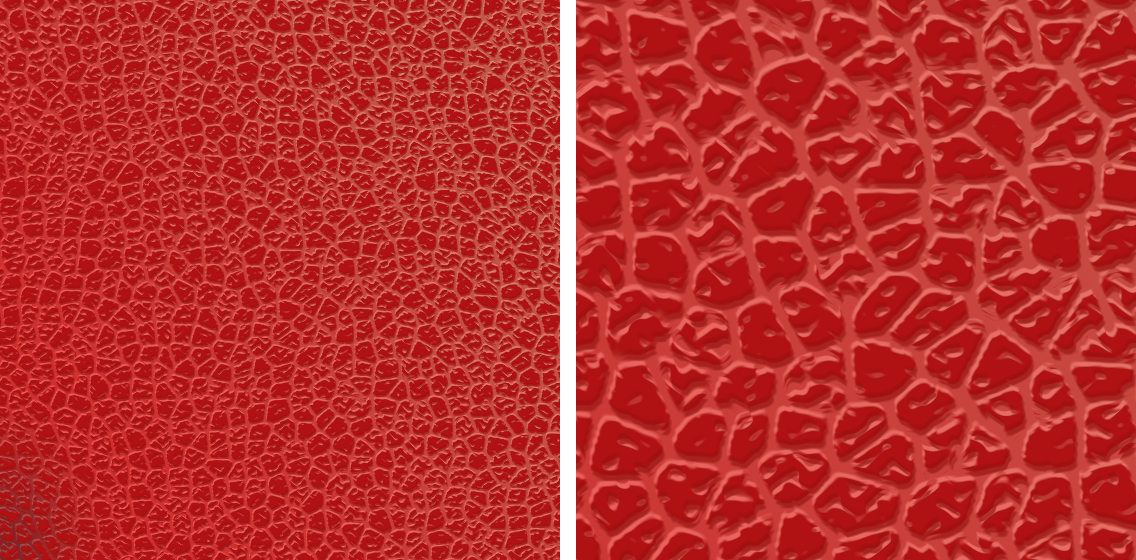
Left: the whole. Right: its middle third, enlarged.
This texture is drawn by a Shadertoy shader. Its source:

```glsl
// Embossed red leather: rounded Voronoi pebbles in loose wavy rows, each broken
// by wavy streaks of layered sines. The relief is lit from above by comparing
// the pebble mask with copies of it shifted along the light direction.

vec2 hash2(vec2 p) {
    vec3 q = fract(p.xyx * vec3(0.1031, 0.1030, 0.0973));
    q += dot(q, q.yzx + 33.33);
    return fract((q.xx + q.yz) * q.zy);
}

vec2 cellCenter(vec2 cell) {
    return cell + 0.5 + 0.78 * (hash2(cell + 71.0) - 0.5);
}

// Sine streaks inside one pebble; negative where the ground shows through.
float streaks(vec2 q, vec2 cell) {
    vec2 a = 6.283 * hash2(cell + 137.0);
    vec2 b = 6.283 * hash2(cell + 211.0);
    q += 0.07 * sin(q.yx * vec2(11.0, 9.0) + a);
    float v = sin(14.0 * q.y + 1.8 * sin(5.0 * q.x + a.x) + b.x);
    v += 0.8 * sin(8.0 * q.x - 7.0 * q.y + b.y);
    v += 0.5 * sin(17.0 * q.x + 12.0 * q.y + a.y);
    float solidity = mix(0.05, 1.65, hash2(cell + 19.0).x);
    return 0.06 * (v + solidity);
}

// Approximate signed distance to the pebble outline, positive inside.
float pebbleHeight(vec2 p) {
    vec2 base = floor(p), nearest = base;
    float best = 9.0;
    for (int j = -1; j <= 1; j++)
    for (int i = -1; i <= 1; i++) {
        vec2 cell = base + vec2(i, j);
        vec2 d = cellCenter(cell) - p;
        if (dot(d, d) < best) {
            best = dot(d, d);
            nearest = cell;
        }
    }

    // Soft minimum of the border distances rounds the corners.
    vec2 toCenter = cellCenter(nearest) - p;
    float sum = 0.0;
    for (int j = -2; j <= 2; j++)
    for (int i = -2; i <= 2; i++) {
        if (i == 0 && j == 0) continue;
        vec2 toOther = cellCenter(nearest + vec2(i, j)) - p;
        float border = dot(0.5 * (toCenter + toOther), normalize(toOther - toCenter));
        sum += exp(-18.0 * border);
    }
    float edge = -log(sum) / 18.0 - 0.085;
    edge += 0.018 * sin(13.0 * p.x + 3.0 * sin(7.0 * p.y)) * sin(15.0 * p.y + 2.0 * p.x);
    return min(edge, streaks(-toCenter, nearest));
}

float pebbleMask(vec2 p, float blur) {
    return smoothstep(-blur, blur, pebbleHeight(p));
}

void mainImage(out vec4 fragColor, in vec2 fragCoord) {
    vec2 uv = fragCoord / iResolution.xy;

    // Loose rows, slightly wider than tall.
    vec2 p = uv * vec2(28.5, 32.5);
    p.y += 0.5 * sin(4.5 * uv.x + 3.0 * uv.y) + 0.25 * sin(11.0 * uv.x - 7.0 * uv.y);
    p.x += 0.35 * sin(6.0 * uv.y + 2.0 * uv.x);

    // Relief
    float blur = max(0.03, 24.0 / iResolution.y);
    vec2 lightStep = vec2(-0.035, 0.095);
    float pebble = pebbleMask(p, blur);
    float below = pebbleMask(p - lightStep, blur);
    float above = pebbleMask(p + lightStep, blur);
    float highlight = max(below - pebble, 0.0);
    float shadow = max(above - pebble, 0.0);
    float innerShade = max(pebble - below, 0.0);

    // Ground fades to tan at the upper right and to maroon at the lower left.
    float warmth = smoothstep(0.15, 1.65, uv.x + 0.75 * uv.y);
    vec3 ground = mix(vec3(0.81, 0.18, 0.18), vec3(0.76, 0.35, 0.29), warmth);
    float corner = 1.0 - smoothstep(0.0, 0.27, length(uv * vec2(1.25, 0.85)));
    ground = mix(ground, vec3(0.42, 0.14, 0.16), 0.85 * corner);

    vec3 color = mix(ground, vec3(0.69, 0.065, 0.07), pebble);
    color = mix(color, ground + vec3(0.14, 0.19, 0.18), 0.85 * highlight);
    color = mix(color, vec3(0.60, 0.10, 0.09), 0.75 * shadow);
    color = mix(color, vec3(0.61, 0.07, 0.07), 0.7 * innerShade);
    fragColor = vec4(color, 1.0);
}
```
